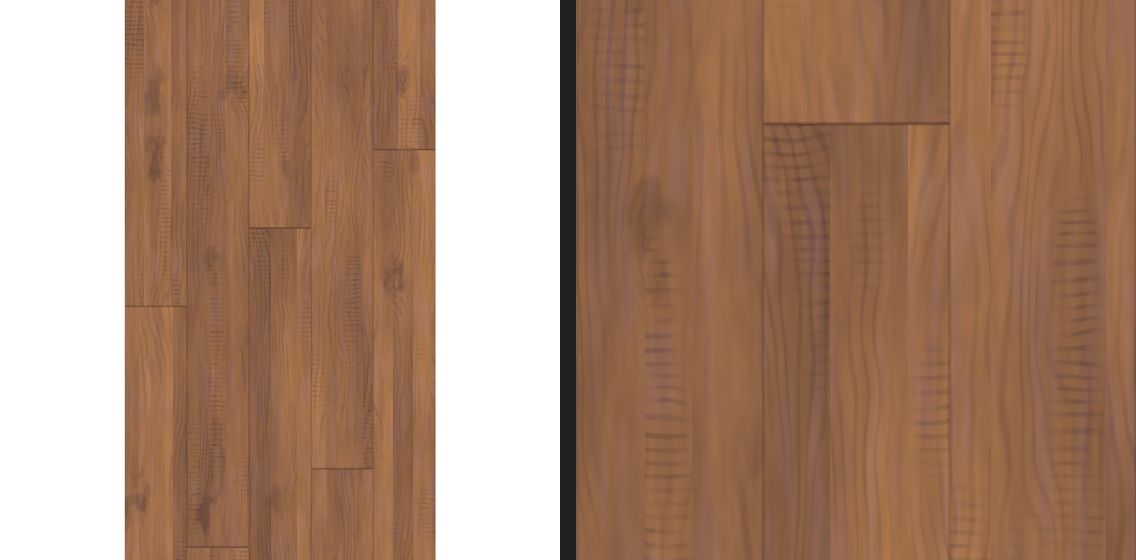
Left, the full canvas; right, a detail of the centre.
Reproduce this texture procedurally as a WebGL 2 fragment shader.

```glsl
#version 300 es
precision highp float;

uniform vec2 u_resolution;
out vec4 fragColor;

#define FLOOR_LEFT 0.2227
#define BOARD_WIDTH 0.111
#define BOARD_COUNT 5.0
#define KNOT_SPACING 0.19
#define KNOT_CHANCE 0.55
#define RING_DENSITY 105.0
#define GRAIN_CONTRAST 0.26
#define STRIP_CONTRAST 0.38
#define DARK_WOOD vec3(0.455, 0.312, 0.238)
#define LIGHT_WOOD vec3(0.690, 0.480, 0.308)

float hash(vec2 p) {
    return fract(sin(dot(p, vec2(127.1, 311.7))) * 43758.5453);
}

float noise(vec2 p) {
    vec2 cell = floor(p);
    vec2 f = fract(p);
    f = f * f * (3.0 - 2.0 * f);
    float low = mix(hash(cell), hash(cell + vec2(1, 0)), f.x);
    float high = mix(hash(cell + vec2(0, 1)), hash(cell + vec2(1, 1)), f.x);
    return mix(low, high, f.y);
}

float fbm(vec2 p) {
    float sum = 0.0;
    float weight = 0.53;
    for (int i = 0; i < 4; i++) {
        sum += weight * noise(p);
        p = p * 2.03 + vec2(3.7, 1.9);
        weight *= 0.5;
    }
    return sum;
}

// Ragged knots of one board: x is the dark stain, y the bulge of the grain
vec2 knots(vec2 local, float board) {
    vec2 result = vec2(0.0);
    float row = floor(local.y / KNOT_SPACING);
    float ragged = fbm(local * vec2(75.0, 32.0) + board * 5.3) - 0.5;
    for (float j = -1.0; j <= 1.0; j++) {
        vec2 key = vec2(board * 3.1 + 2.0, row + j);
        float present = step(hash(key), KNOT_CHANCE);
        vec2 center = vec2(BOARD_WIDTH * mix(0.1, 0.9, hash(key + 11.3)),
                           (row + j + mix(0.2, 0.8, hash(key + 23.7))) * KNOT_SPACING);
        vec2 size = vec2(0.016, 0.036) * mix(0.6, 1.25, hash(key + 37.1));
        float d = length((local - center) / size);
        float stain = smoothstep(1.25, 0.1, d + ragged * 2.2);
        result.x = max(result.x, present * stain * mix(0.45, 1.0, hash(key + 41.9)));
        result.y += present * exp(-0.8 * d * d);
    }
    return result;
}

void main() {
    vec2 p = gl_FragCoord.xy / u_resolution;
    float pixel = 1.0 / u_resolution.y;

    // Boards with staggered end joints
    float across = (p.x - FLOOR_LEFT) / BOARD_WIDTH;
    float column = clamp(floor(across), 0.0, BOARD_COUNT - 1.0);
    float x = across - column;
    float joint = fract(0.453 + 0.57 * column);
    float board = column + 7.0 * step(joint, p.y);

    // Each board is printed as three strips of uneven width
    float firstCut = mix(0.22, 0.42, hash(vec2(board, 3.0)));
    float secondCut = mix(0.62, 0.86, hash(vec2(board, 8.0)));
    float strip = step(firstCut, x) + step(secondCut, x);
    vec2 key = vec2(board + 1.0, strip + 4.0);
    vec2 g = p + vec2(hash(key) * 7.0, hash(key + 5.0) * 9.0);

    vec2 knot = knots(vec2(x * BOARD_WIDTH, p.y), board);

    // Long streaks, soft blotches, fine pores
    float bend = fbm(g * vec2(13.0, 3.2));
    vec2 bent = g + vec2(0.012 * (bend - 0.5) + 0.006 * knot.y, 0.0);
    float streak = fbm(bent * vec2(48.0, 2.6)) - 0.5;
    float blotch = fbm(g * vec2(12.0, 5.0) + 6.0) - 0.5;
    float pore = 0.6 * noise(bent * vec2(270.0, 24.0))
               + 0.4 * noise(bent * vec2(340.0, 75.0)) - 0.5;

    // Growth rings that swerve around the knots
    float phase = g.x * RING_DENSITY + bend * 9.0 + knot.y * 3.5;
    float ring = smoothstep(0.15, 0.95, sin(6.2832 * phase));
    ring *= smoothstep(0.25, 0.75, noise(bent * vec2(38.0, 9.0)));

    // Short saw marks lying across the grain
    float patchMask = smoothstep(0.62, 0.85, noise(g * vec2(24.0, 7.0) + 2.0));
    float marks = smoothstep(0.1, 0.9, sin(p.y * 750.0 + 5.0 * noise(g * 40.0)));
    marks *= patchMask * noise(g * vec2(110.0, 90.0));

    float tone = 0.63 + STRIP_CONTRAST * (hash(key + 9.0) - 0.5);
    tone += 0.60 * streak + 0.60 * blotch + GRAIN_CONTRAST * pore;
    tone -= 0.20 * ring + 0.38 * marks + 0.62 * knot.x;
    vec3 wood = mix(DARK_WOOD, LIGHT_WOOD, clamp(tone, -0.35, 1.1));

    // Greyish bloom in the pores
    float bloom = smoothstep(0.48, 0.75, noise(bent * vec2(190.0, 16.0) + 4.0));
    wood += vec3(0.004, 0.010, 0.045) * bloom;

    // Thin seams between boards and at their ends
    float side = min(x, 1.0 - x) * BOARD_WIDTH;
    float sideSeam = 1.0 - smoothstep(0.0003, 0.0010 + pixel, side);
    float endSeam = 1.0 - smoothstep(0.0003, 0.0010 + pixel, abs(p.y - joint));
    wood *= 1.0 - max(0.13 * sideSeam, 0.24 * endSeam);

    // White margins
    float halfWidth = 0.5 * BOARD_COUNT * BOARD_WIDTH;
    float edge = abs(p.x - FLOOR_LEFT - halfWidth) - halfWidth;
    float margin = smoothstep(-0.5 * pixel, 0.5 * pixel, edge);
    fragColor = vec4(mix(wood, vec3(1.0), margin), 1.0);
}
```
